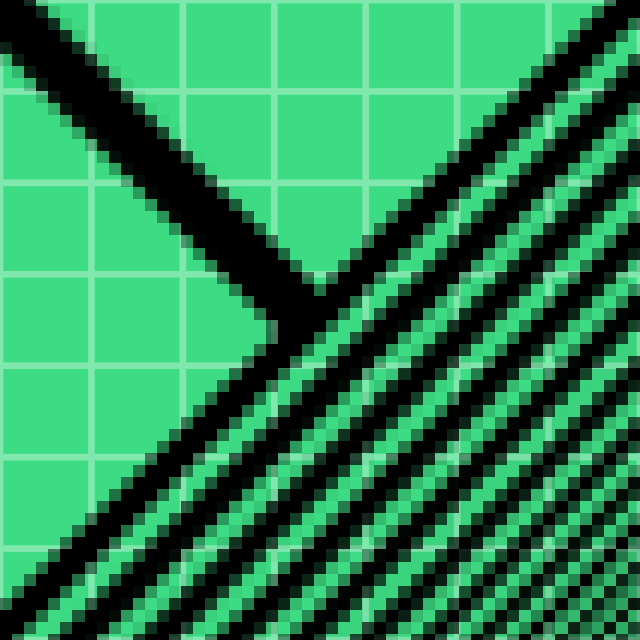
A Shadertoy shader for this background:

```glsl
const vec3 GREEN = vec3(0.24, 0.86, 0.515);
const vec3 PALE_GREEN = vec3(0.50, 0.91, 0.68);
const float CELL = 1.0 / 53.0;

// Centre of the mosaic cell that holds p
vec2 snapToCell(vec2 p, vec2 origin, float size) {
    return (floor((p - origin) / size) + 0.5) * size + origin;
}

// Soft step across a signed distance: 0 inside, 1 outside
float softEdge(float dist, float blur) {
    return smoothstep(-blur, blur, dist);
}

// Coverage of evenly spaced grid lines
float gridLines(vec2 p, float count, float halfWidth, float blur) {
    vec2 dist = abs(fract(p * count + 0.5) - 0.5) / count;
    return 1.0 - softEdge(min(dist.x, dist.y) - halfWidth, blur);
}

// Stripes whose spacing shrinks as d grows; 0 on a stripe
float narrowingStripes(float d, float reach, float rate, float blur) {
    float ratio = clamp(d / reach, -0.95, 0.95);
    float phase = rate * atanh(ratio);
    float period = reach * (1.0 - ratio * ratio) / rate;
    float duty = mix(0.29, 0.25, clamp(d, 0.0, 1.0));
    // Only the leading stripe lies before the start
    float offset = phase < 0.0 ? -phase : abs(fract(phase + 0.5) - 0.5);
    return softEdge((offset - duty) * period, blur);
}

// Diagonal bar from the upper left corner; 0 on the bar
float diagonalBar(vec2 p, float halfWidth, float tilt, float blur) {
    float across = p.x + p.y - 1.0 + 0.0094 + tilt * p.x;
    return softEdge(abs(across) - halfWidth, blur);
}

void mainImage(out vec4 fragColor, in vec2 fragCoord) {
    vec2 uv = fragCoord / iResolution.xy;
    float pixel = 1.0 / min(iResolution.x, iResolution.y);

    // Fine grid over the flat ground
    float lines = gridLines(uv, 7.0, 0.0052, 0.75 * pixel);
    vec3 color = mix(GREEN, PALE_GREEN, lines);

    // Coarse mosaic of the dark bands
    vec2 cell = snapToCell(uv, vec2(0.0, 0.5), CELL);
    float depth = cell.x - cell.y;
    float light = narrowingStripes(depth + 0.0094, 1.183, 9.17, CELL);
    if (depth < 0.0) {
        light = min(light, diagonalBar(cell, 0.066, 0.02, CELL));
    }

    fragColor = vec4(color * light, 1.0);
}
```
